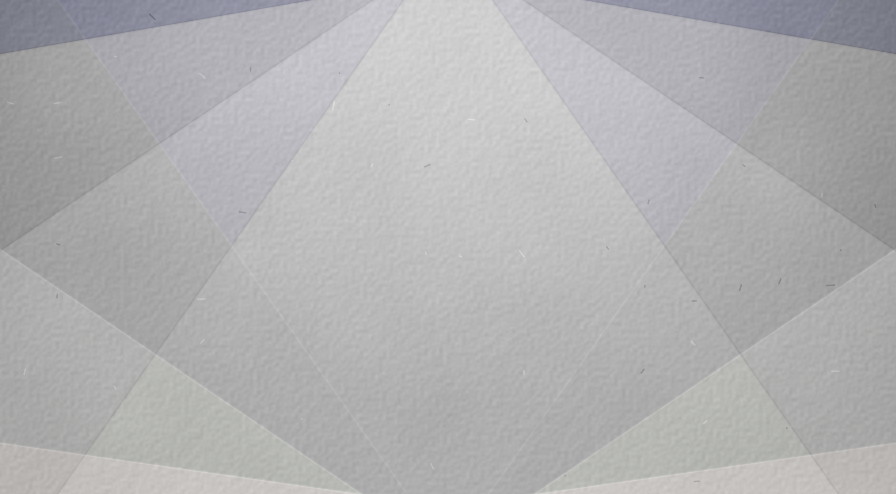
Give the GLSL for this background, as a Shadertoy shader.

```glsl
const vec3 BASE_LOW = vec3(0.675, 0.676, 0.676);
const vec3 BASE_HIGH = vec3(0.815, 0.815, 0.817);
const vec3 FAN_SHADE = vec3(-0.030);
const vec3 WING_SHADE = vec3(-0.050, -0.050, -0.048);
const vec3 SLATE_SHADE = vec3(-0.125, -0.115, -0.077);
const vec3 LAVENDER_TINT = vec3(-0.006, -0.008, 0.014);
const vec3 CROSS_SHADE = vec3(-0.006);
const vec3 LIFT_LIGHT = vec3(0.055, 0.056, 0.052);
const vec3 MOSS_TINT = vec3(-0.004, 0.000, -0.014);
const vec3 CREAM_LIGHT = vec3(0.075, 0.058, 0.050);
const float SIDE_FALLOFF_LOW = 0.05;
const float SIDE_FALLOFF_HIGH = 0.17;
const float CREASE_WIDTH = 0.0022;
const float CREASE_STRENGTH = 0.045;
const float GRAIN_SCALE = 130.0;
const float GRAIN_STRENGTH = 0.035;
const float STAIN_STRENGTH = 0.022;
const float FLECK_CELLS = 11.0;

float hash(vec2 p) {
    vec3 q = fract(vec3(p.xyx) * 0.1031);
    q += dot(q, q.yzx + 33.33);
    return fract((q.x + q.y) * q.z);
}

float noise(vec2 p) {
    vec2 i = floor(p), f = fract(p);
    f = f * f * (3.0 - 2.0 * f);
    return mix(mix(hash(i), hash(i + vec2(1, 0)), f.x),
               mix(hash(i + vec2(0, 1)), hash(i + vec2(1, 1)), f.x), f.y);
}

float fbm(vec2 p) {
    float sum = 0.0, amplitude = 0.5;
    for (int i = 0; i < 4; i++) {
        sum += amplitude * noise(p);
        p = mat2(1.6, 1.2, -1.2, 1.6) * p + 7.3;
        amplitude *= 0.5;
    }
    return sum;
}

// Signed distance to the line from a to b, positive on its left
float side(vec2 p, vec2 a, vec2 b) {
    vec2 d = normalize(b - a), q = p - a;
    return d.x * q.y - d.y * q.x;
}

float cover(float d) {
    float aa = 0.6 / iResolution.y;
    return smoothstep(-aa, aa, d);
}

float crease(float d) {
    return exp(-pow(d / max(CREASE_WIDTH, 0.6 / iResolution.y), 2.0));
}

// Short scratches, one candidate per cell, light or dark
float flecks(vec2 p) {
    vec2 cell = floor(p * FLECK_CELLS);
    vec2 center = 0.25 + 0.5 * vec2(hash(cell + 3.1), hash(cell + 8.7));
    vec2 q = (fract(p * FLECK_CELLS) - center) / FLECK_CELLS;
    float angle = 6.2832 * hash(cell + 15.2);
    vec2 axis = vec2(cos(angle), sin(angle));
    float reach = 0.008 * hash(cell + 21.9);
    float d = length(q - axis * clamp(dot(q, axis), -reach, reach));
    float active_cell = step(0.72, hash(cell + 31.4));
    float tone = hash(cell + 42.6) < 0.45 ? -0.11 : 0.07;
    return tone * active_cell * (1.0 - smoothstep(0.0004, 0.0026, d));
}

void mainImage(out vec4 fragColor, in vec2 fragCoord) {
    vec2 p = (fragCoord - vec2(0.5 * iResolution.x, 0.0)) / iResolution.y;
    vec2 m = vec2(abs(p.x), p.y);

    // Mirrored sheets: three hang from the top, three rise from the bottom
    float fan = side(m, vec2(0.090, 1.0), vec2(0.790, 0.0));
    float wing = side(m, vec2(0.152, 1.0), vec2(0.910, 0.490));
    float slate = side(m, vec2(0.275, 1.0), vec2(0.910, 0.890));
    float cross_fan = side(m, vec2(0.790, 1.0), vec2(0.083, 0.0));
    float lift = side(m, vec2(0.910, 0.498), vec2(0.175, 0.0));
    float cream = side(m, vec2(0.910, 0.104), vec2(0.180, 0.0));

    // Soft light from the top center
    vec3 color = mix(BASE_LOW, BASE_HIGH, smoothstep(0.0, 1.0, p.y));
    color -= m.x * m.x * mix(SIDE_FALLOFF_LOW, SIDE_FALLOFF_HIGH, p.y);

    // Overlapping sheets
    float in_fan = cover(fan), in_cross = cover(cross_fan);
    color += FAN_SHADE * in_fan;
    color += WING_SHADE * cover(wing);
    color += SLATE_SHADE * cover(slate);
    color += CROSS_SHADE * in_cross;
    color += LAVENDER_TINT * in_fan * (1.0 - in_cross);
    color += LIFT_LIGHT * cover(lift);
    color += MOSS_TINT * cover(lift) * (1.0 - in_fan) * (1.0 - cover(cream));
    color += CREAM_LIGHT * cover(cream);

    // Dark creases above, light ones below
    float dark_edges = crease(fan) + crease(wing) + crease(slate);
    float light_edges = 0.6 * crease(cross_fan) + crease(lift) + crease(cream);
    color += CREASE_STRENGTH * (light_edges - dark_edges);

    // Plaster: broad stains, embossed grain and scratches
    color += STAIN_STRENGTH * 2.0 * (fbm(p * 6.0 + 20.0) - 0.47);
    vec2 g = p * GRAIN_SCALE + 40.0;
    color += GRAIN_STRENGTH * (noise(g) - noise(g + vec2(0.6, -0.6)));
    color += 0.5 * GRAIN_STRENGTH * (noise(g * 1.9) - 0.5);
    color += flecks(p + 5.0);

    fragColor = vec4(clamp(color, 0.0, 1.0), 1.0);
}
```
